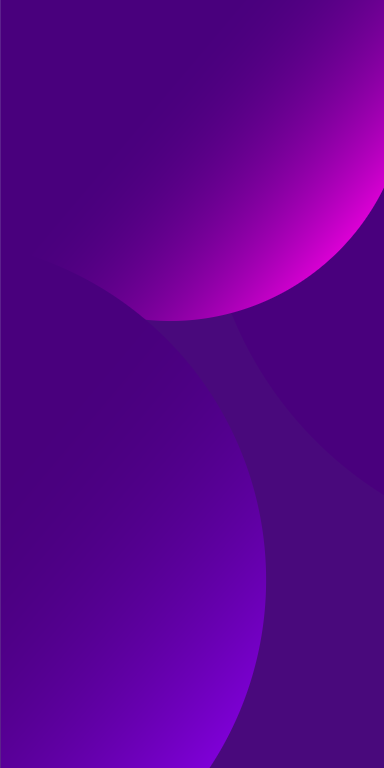
Write a Shadertoy shader that draws this background.

```glsl
#define BACKDROP vec3(0.285, 0.035, 0.485)
#define SHADE vec3(0.285, 0.0, 0.490)
#define MAGENTA vec3(0.860, 0.0, 0.835)
#define VIOLET vec3(0.500, 0.0, 0.850)
#define RIM vec3(0.360, 0.130, 0.550)
#define LIGHT_DIR vec2(0.765, -0.644)
#define GLOW_START -0.06
#define GLOW_POWER 2.0
#define RIM_WIDTH 0.0026

// Antialiased disc coverage
float disc(vec2 p, vec2 center, float radius, float pixel) {
    return clamp(0.5 - (length(p - center) - radius) / pixel, 0.0, 1.0);
}

// Disc shaded by a linear glow that peaks at its lower right rim
vec3 glowDisc(vec3 base, vec2 p, vec2 center, float radius, vec3 glow, float pixel) {
    float along = dot(p - center, LIGHT_DIR) / radius;
    float t = clamp((along - GLOW_START) / (1.0 - GLOW_START), 0.0, 1.0);
    vec3 fill = mix(SHADE, glow, pow(t, GLOW_POWER));
    return mix(base, fill, disc(p, center, radius, pixel));
}

void mainImage(out vec4 fragColor, in vec2 fragCoord) {
    // Canvas spans 1 by 2 units
    vec2 p = fragCoord / iResolution.xy * vec2(1.0, 2.0);
    float pixel = 2.0 / iResolution.y;

    // Discs from back to front
    vec3 color = mix(BACKDROP, SHADE, disc(p, vec2(1.526, 1.555), 0.995, pixel));
    color = glowDisc(color, p, vec2(0.443, 1.784), 0.620, MAGENTA, pixel);
    color = glowDisc(color, p, vec2(-0.195, 0.490), 0.888, VIOLET, pixel);

    // Thin pale line on the left border
    float rim = clamp((RIM_WIDTH - p.x) / pixel + 0.5, 0.0, 1.0);
    color = mix(color, RIM, rim);

    fragColor = vec4(color, 1.0);
}
```
